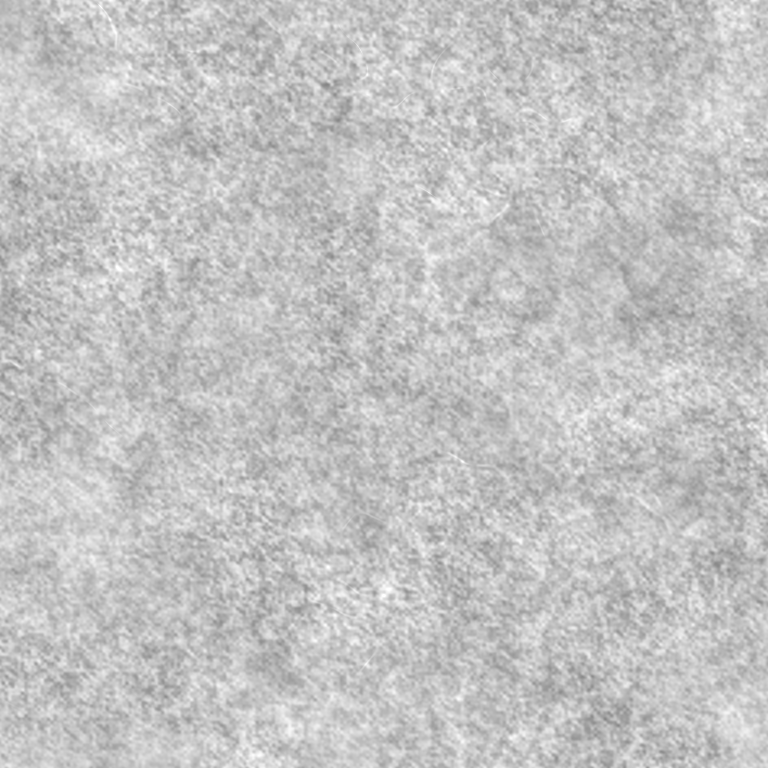
Reproduce this texture procedurally as a WebGL 1 fragment shader.

```glsl
precision highp float;
uniform vec2 u_resolution;

float hash(vec2 cell) {
  vec3 h = fract(cell.xyx * vec3(0.1031, 0.1030, 0.0973));
  h += dot(h, h.yzx + 33.33);
  return fract((h.x + h.y) * h.z);
}

// Smooth value noise, centred on zero
float noise(vec2 p) {
  vec2 cell = floor(p);
  vec2 f = fract(p);
  f = f * f * (3.0 - 2.0 * f);
  float low = mix(hash(cell), hash(cell + vec2(1.0, 0.0)), f.x);
  float high = mix(hash(cell + vec2(0.0, 1.0)), hash(cell + vec2(1.0, 1.0)), f.x);
  return mix(low, high, f.y) - 0.5;
}

// Blotches from broad clouds down to small mottling
float blotches(vec2 p) {
  float sum = 0.0;
  float frequency = 6.0;
  float amplitude = 0.075;
  mat2 turn = mat2(0.8, -0.6, 0.6, 0.8);
  for (int i = 0; i < 5; i++) {
    sum += amplitude * noise(p * frequency + 17.3 * float(i));
    p = turn * p;
    frequency *= 2.03;
    amplitude *= 1.04;
  }
  return sum;
}

// Thin bright threads along the zero line of a warped noise
float veins(vec2 p, vec2 scale, float seed) {
  vec2 warp = vec2(noise(p * 24.0 + seed), noise(p * 24.0 + seed + 41.0));
  float ridge = abs(noise(p * scale + 0.7 * warp + seed));
  float patches = smoothstep(0.08, 0.3, noise(p * 5.0 + seed * 1.7));
  float breaks = smoothstep(-0.2, 0.25, noise(p * 62.0 + seed));
  return smoothstep(0.055, 0.0, ridge) * patches * breaks;
}

void main() {
  vec2 uv = gl_FragCoord.xy / u_resolution;

  // Axes along and across the falling diagonal
  vec2 grainUv = vec2(dot(uv, vec2(0.77, -0.64)), dot(uv, vec2(0.64, 0.77))) + 3.0;

  // Fine grain, rougher in some areas than in others
  float grain = 0.16 * noise(grainUv * vec2(120.0, 215.0))
              + 0.15 * noise(uv * 236.0 + 71.0);
  grain *= 1.0 + 0.7 * noise(uv * 9.0 + 23.0);

  float shade = 0.764 + blotches(uv + 5.0) + grain;
  shade += 0.10 * veins(grainUv, vec2(7.0, 15.0), 11.0);
  shade += 0.08 * veins(grainUv, vec2(16.0, 22.0), 37.0);

  gl_FragColor = vec4(vec3(clamp(shade, 0.0, 1.0)), 1.0);
}
```
